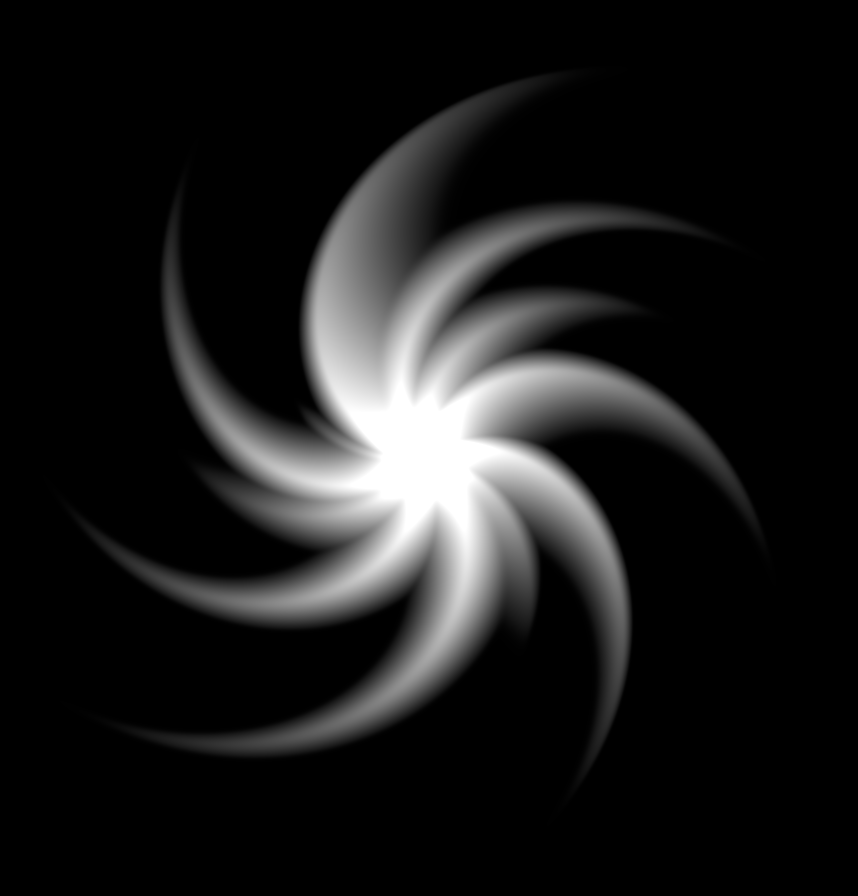
This background is drawn by a Shadertoy shader. Its source:

```glsl
// A white-hot core throwing tapered, curling arms of light onto black.

const vec2  CENTER       = vec2(0.4932, 0.4896); // share of the canvas
const float TWIST        = 217.0;  // degrees of curl per canvas height
const float RIDGE_SOFT   = 2.2;    // rounding of each ridge, degrees
const float VALLEY_BLEND = 0.07;   // rounding where two arms meet
const float GAIN         = 1.24;
const float CORE_RADIUS  = 0.048;
const float CORE_GAIN    = 0.38;
const float TOE          = 0.035;  // softness of the outer edge

// Each arm: angle, length, clockwise width, counterclockwise width.
// Angles and widths are in degrees, lengths in canvas heights.
const int ARM_COUNT = 11;
const vec4 ARMS[ARM_COUNT] = vec4[ARM_COUNT](
    vec4( 23.0, 0.417, 16.0,  5.0),
    vec4( 71.0, 0.402, 18.0,  7.5),
    vec4( 98.0, 0.306, 21.0, 22.0),
    vec4(125.5, 0.423,  9.0, 18.0),
    vec4(169.0, 0.471, 32.0,  5.0),
    vec4(190.0, 0.152, 25.0, 25.0),
    vec4(220.0, 0.419, 12.0,  9.0),
    vec4(238.0, 0.263, 30.0, 26.0),
    vec4(275.0, 0.408, 11.0, 13.0),
    vec4(320.0, 0.469, 10.5, 14.0),
    vec4(350.0, 0.237, 60.0, 14.0));

float smoothMin(float a, float b, float k) {
    float h = max(k - abs(a - b), 0.0) / k;
    return min(a, b) - 0.25 * k * h * h;
}

// Distance along an arm: 0 at the core, 1 on its tapered outline.
float armReach(vec4 arm, float angle, float radius) {
    float offset = mod(angle - arm.x + 180.0, 360.0) - 180.0;
    float width = offset < 0.0 ? arm.z : arm.w;
    float slope = length(vec2(offset, RIDGE_SOFT)) - RIDGE_SOFT;
    return radius / arm.y * (1.0 + slope / width);
}

void mainImage(out vec4 fragColor, in vec2 fragCoord) {
    vec2 p = (fragCoord - CENTER * iResolution.xy) / iResolution.y;
    float radius = length(p);

    // Unwind the spiral so every arm becomes a straight ray
    float angle = degrees(atan(p.y, p.x + 1e-6)) + TWIST * radius;

    // Join the arms at their brightest reach
    float reach = 10.0;
    for (int i = 0; i < ARM_COUNT; i++) {
        reach = smoothMin(reach, armReach(ARMS[i], angle, radius), VALLEY_BLEND);
    }

    // Fade to the outline with a soft toe, then add the core
    float fade = 1.0 - reach;
    float light = GAIN * 0.5 * (fade + sqrt(fade * fade + TOE * TOE));
    light *= smoothstep(-0.1, 0.08, fade);
    float core = radius / CORE_RADIUS;
    light += CORE_GAIN * exp(-core * core);

    fragColor = vec4(vec3(clamp(light, 0.0, 1.0)), 1.0);
}
```
